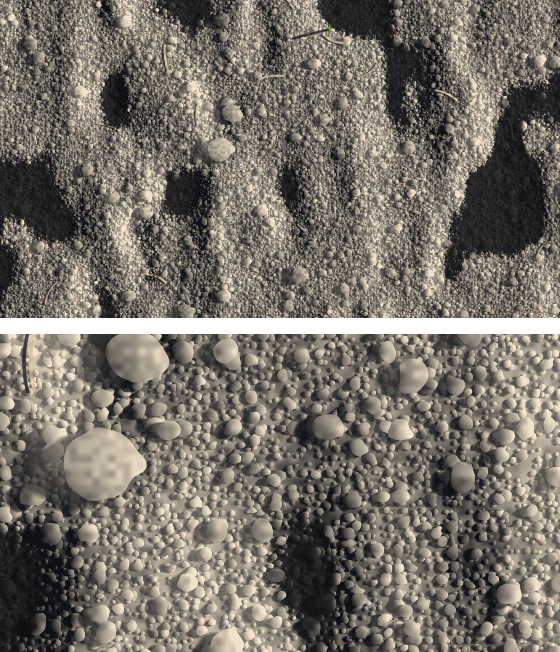
Top, the full canvas; bottom, a detail of the centre.
Write a WebGL 2 fragment shader that draws this texture.

```glsl
#version 300 es
precision highp float;

uniform vec2 u_resolution;
out vec4 outColor;

const vec2 SUN = normalize(vec2(1.0, 0.25));     // direction towards the light
const vec3 SOIL_DARK = vec3(0.13, 0.13, 0.14);
const vec3 SOIL_LIGHT = vec3(0.81, 0.76, 0.68);
const vec3 STRAW = vec3(0.80, 0.72, 0.59);
const vec3 LEAF = vec3(0.50, 0.70, 0.12);
const vec3 SHADE_TINT = vec3(0.17, 0.175, 0.20);
const vec3 SHADE_FLOOR = vec3(0.052, 0.052, 0.056);
const vec2 HOLLOW_FREQ = vec2(5.5, 3.0);
const float HOLLOW_LEVEL = 0.62;                 // higher means fewer shaded hollows
const float SLOPE_GAIN = 2.2;
const float SHADOW_TONE = 0.04;
const float SHADOW_STRENGTH = 0.7;
const float CLOD_RELIEF = 0.42;
const float CLOD_TONE = 0.72;
const float CHIP_TONE = 1.1;

// Integer hash of a cell and a seed to three values in 0..1
vec3 hash3(vec2 cell, float seed) {
    uvec3 v = uvec3(ivec3(vec3(cell, seed))) * 1664525u + 1013904223u;
    v.x += v.y * v.z; v.y += v.z * v.x; v.z += v.x * v.y;
    v ^= v >> 16u;
    v.x += v.y * v.z; v.y += v.z * v.x; v.z += v.x * v.y;
    return vec3(v >> 8u) / 16777216.0;
}

float noise(vec2 p, float seed) {
    vec2 cell = floor(p), f = fract(p);
    f = f * f * (3.0 - 2.0 * f);
    float low = mix(hash3(cell, seed).x, hash3(cell + vec2(1, 0), seed).x, f.x);
    float high = mix(hash3(cell + vec2(0, 1), seed).x, hash3(cell + vec2(1, 1), seed).x, f.x);
    return mix(low, high, f.y);
}

mat2 rotation(float a) {
    return mat2(cos(a), sin(a), -sin(a), cos(a));
}

// Depth of the broad furrows and pits
float hollow(vec2 p) {
    p.x += 0.06 * (noise(p * 7.0, 3.0) - 0.5);
    return 0.65 * noise(p * HOLLOW_FREQ, 1.0) + 0.35 * noise(p * HOLLOW_FREQ * 2.4, 2.0);
}

// One layer of lit clods with their shadows
void scatterClods(inout float tone, vec2 p, float freq, float share, float size,
                  float baseTone, float grit, float seed) {
    vec2 q = p * freq, home = floor(q);
    float wobble = 1.0 + 0.45 * (noise(q * 1.6 / size, seed + 7.0) - 0.5);
    float shadow = 0.0, cover = 0.0, top = 0.0, clodTone = baseTone;
    for (int y = -1; y <= 1; y++)
    for (int x = -1; x <= 1; x++) {
        vec2 cell = home + vec2(x, y);
        vec3 place = hash3(cell, seed), look = hash3(cell, seed + 50.0);
        if (look.x > share) continue;
        float radius = size * mix(0.5, 1.0, place.z * place.z);
        vec2 d = (q - cell - 0.5 - 0.7 * (place.xy - 0.5)) / radius;
        float blur = min(0.6 * freq / (u_resolution.y * radius), 0.8);

        vec2 s = d + 0.8 * SUN;
        float shadowDist = wobble * length(vec2(0.75 * dot(s, SUN), dot(s, vec2(-SUN.y, SUN.x))));
        shadow = max(shadow, 1.0 - smoothstep(0.85 - blur, 1.0 + blur, shadowDist));

        float dist = wobble * length(rotation(6.283 * look.y) * d * vec2(1.0, 1.2));
        float inside = 1.0 - smoothstep(1.0 - blur, 1.0 + blur, dist);
        float height = inside * radius * max(1.5 - dist, 0.01);
        if (height > top) {
            top = height;
            cover = inside;
            clodTone = baseTone + CLOD_RELIEF * dot(d, SUN) + 0.22 * (look.z - 0.5) + 0.4 * grit;
        }
    }
    tone = mix(tone, SHADOW_TONE, SHADOW_STRENGTH * shadow);
    tone = mix(tone, clodTone, cover);
}

// Signed distance to the nearest bent stalk
float stalks(vec2 p) {
    const float freq = 4.5;
    vec2 q = p * freq, home = floor(q);
    float nearest = 1.0;
    for (int y = -1; y <= 1; y++)
    for (int x = -1; x <= 1; x++) {
        vec2 cell = home + vec2(x, y);
        vec3 place = hash3(cell, 201.0), look = hash3(cell, 202.0);
        if (look.x > 0.45) continue;
        vec2 d = rotation(6.283 * place.z) * (q - cell - place.xy);
        d.y += 3.0 * (look.y - 0.5) * d.x * d.x;
        float reach = mix(0.05, 0.19, look.z);
        d.x -= clamp(d.x, -reach, reach);
        nearest = min(nearest, length(d) - mix(0.007, 0.018, look.y * look.z));
    }
    return nearest / freq;
}

// Sprout: x is leaf cover, y is its long thin shadow
vec2 sprouts(vec2 p, float pixel) {
    const float freq = 1.6;
    vec2 cell = floor(p * freq);
    vec3 place = hash3(cell, 301.0);
    if (place.z > 0.4) return vec2(0.0);
    vec2 d = p - (cell + vec2(0.5, 0.3) + vec2(0.35, 0.4) * place.xy) / freq;
    float leaf = min(length(d), length(d - vec2(0.004, 0.007))) - 0.005;
    vec2 s = d + SUN * clamp(-dot(d, SUN), 0.0, 0.12);
    return 1.0 - smoothstep(-pixel, pixel, vec2(leaf, length(s) - 0.004));
}

void main() {
    vec2 p = gl_FragCoord.xy / u_resolution.y;
    float pixel = 0.7 / u_resolution.y;

    // Broad relief and fine grit
    float depth = hollow(p);
    float slope = hollow(p + 0.03 * SUN) - depth;
    float grit = noise(p * 125.0, 11.0) - 0.5;
    float tone = 0.55 + 0.5 * grit;

    // Crumbs, clods, stones and pale chips
    scatterClods(tone, p, 120.0, 0.80, 0.55, CLOD_TONE, grit, 21.0);
    scatterClods(tone, p, 70.0, 0.60, 0.50, CLOD_TONE, grit, 22.0);
    scatterClods(tone, p, 38.0, 0.35, 0.48, CLOD_TONE, grit, 23.0);
    scatterClods(tone, p, 19.0, 0.16, 0.45, CLOD_TONE, grit, 24.0);
    scatterClods(tone, p, 9.0, 0.07, 0.38, CLOD_TONE, grit, 25.0);
    scatterClods(tone, p, 12.0, 0.05, 0.16, CHIP_TONE, grit, 26.0);
    tone = clamp(tone + SLOPE_GAIN * slope, -0.1, 1.2);

    // Plant litter
    vec3 color = mix(SOIL_DARK, SOIL_LIGHT, tone);
    float stalkShadow = 1.0 - smoothstep(-pixel, pixel, stalks(p + 0.007 * SUN));
    float stalkCover = 1.0 - smoothstep(-pixel, pixel, stalks(p));
    vec2 sprout = sprouts(p, pixel);
    color = mix(color, SOIL_DARK, 0.8 * max(stalkShadow, sprout.y));
    color = mix(color, STRAW * (1.0 + 0.4 * grit), stalkCover);
    color = mix(color, LEAF, sprout.x);

    // Shade in the hollows, with raised grains catching light at the rim
    float rim = depth + 0.06 * (0.5 - tone);
    float shade = smoothstep(HOLLOW_LEVEL - 0.03, HOLLOW_LEVEL + 0.04, rim);
    color = mix(color, color * SHADE_TINT + SHADE_FLOOR, shade);
    outColor = vec4(color, 1.0);
}
```
